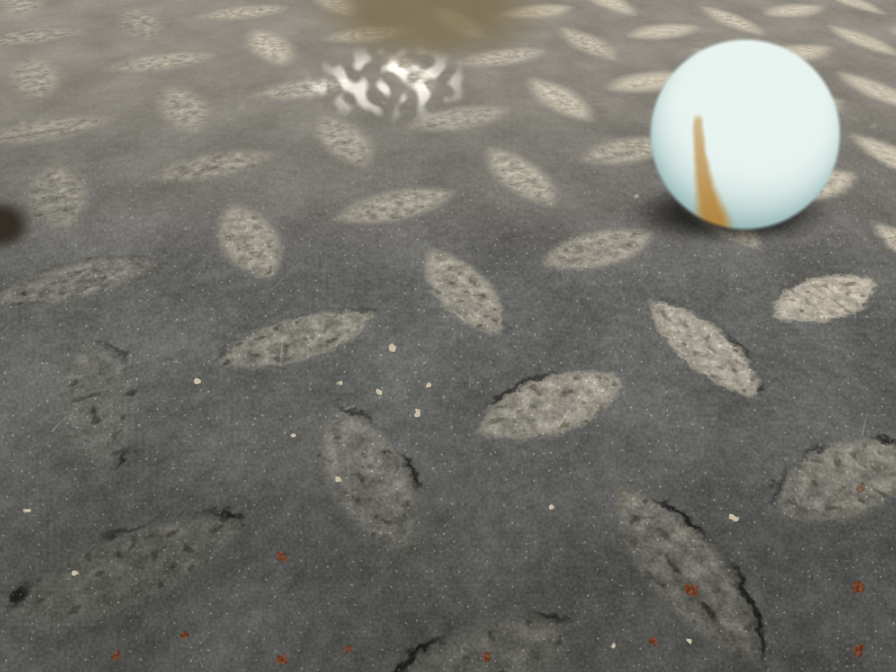
This texture is drawn by a WebGL 1 fragment shader. Its source:

```glsl
precision highp float;
// Worn rubber tread mat seen in perspective, with crossed lens-shaped studs and a pale stained ball.
uniform vec2 u_resolution;

#define STUD_SIZE vec2(0.43, 0.175)
#define STUD_VARIATION 0.32
#define BALL_CENTRE vec2(1.109, 0.2)
#define BALL_RADIUS 0.141
#define MAT_NEAR vec3(0.315, 0.315, 0.305)
#define MAT_FAR vec3(0.57, 0.55, 0.51)
#define STUD_DULL vec3(0.43, 0.425, 0.395)
#define STUD_PALE vec3(0.79, 0.755, 0.68)
#define BALL_LIGHT vec3(0.91, 0.955, 0.94)
#define BALL_SHADE vec3(0.59, 0.72, 0.72)
#define RUST vec3(0.71, 0.50, 0.20)
#define SCRATCHES 16

float hash(vec2 p) {
  return fract(sin(dot(p, vec2(127.1, 311.7))) * 43758.55);
}

vec2 gradient(vec2 cell) {
  float a = 6.2832 * hash(cell);
  return vec2(cos(a), sin(a));
}

float noise(vec2 p) {
  vec2 i = floor(p), f = p - i;
  vec2 u = f * f * f * (f * (f * 6.0 - 15.0) + 10.0);
  vec2 e = vec2(1.0, 0.0);
  float low = mix(dot(gradient(i), f), dot(gradient(i + e), f - e), u.x);
  float high = mix(dot(gradient(i + e.yx), f - e.yx), dot(gradient(i + 1.0), f - 1.0), u.x);
  return mix(low, high, u.y);
}

float fbm(vec2 p) {
  float sum = 0.0, amp = 0.6;
  for (int k = 0; k < 4; k++) {
    sum += amp * noise(p);
    p = mat2(1.6, 1.2, -1.2, 1.6) * p + 7.3;
    amp *= 0.55;
  }
  return sum;
}

// Canvas to stud grid: inverse of the perspective projection.
vec2 toGrid(vec2 q) {
  vec2 along = vec2(0.3125, -0.0295) - 0.1 * q;
  vec2 toward = vec2(0.0122, 0.0877) + 0.165 * q;
  vec2 r = q - vec2(0.4444, 0.5035);
  float det = along.x * toward.y - toward.x * along.y;
  return vec2(r.x * toward.y - toward.x * r.y, along.x * r.y - r.x * along.y) / det;
}

// Sparse round specks, at most one in each cell.
float specks(vec2 p, float density, float chance, float size) {
  p *= density;
  vec2 cell = floor(p);
  vec2 offset = vec2(hash(cell + 3.1), hash(cell + 8.7)) * 0.6 + 0.2;
  float radius = size * (0.4 + 0.6 * hash(cell + 5.2));
  float edge = 1.2 * density / u_resolution.y;
  float dist = length(p - cell - offset) + 0.08 * noise(p * 9.0);
  return step(hash(cell), chance) * (1.0 - smoothstep(radius - edge, radius + edge, dist));
}

float scratches(vec2 q) {
  float sum = 0.0;
  for (int k = 0; k < SCRATCHES; k++) {
    vec2 id = vec2(float(k), 4.0);
    vec2 start = vec2(1.33 * hash(id), 0.4 + 0.42 * hash(id + 1.3));
    float a = 2.4 * hash(id + 2.6) - 1.5;
    vec2 dir = vec2(cos(a), sin(a)) * (0.05 + 0.13 * hash(id + 4.2));
    float t = clamp(dot(q - start, dir) / dot(dir, dir), 0.0, 1.0);
    float dist = length(q - start - t * dir + 0.004 * sin(3.0 * t));
    sum += (1.0 - smoothstep(0.0005, 0.0025, dist)) * (1.0 - t) * hash(id + 6.0);
  }
  return sum;
}

float blob(vec2 q, vec2 centre, vec2 radius) {
  return 1.0 - smoothstep(0.35, 1.0, length((q - centre) / radius));
}

vec3 mat(vec2 q) {
  vec2 g = toGrid(q);
  float focus = smoothstep(0.05, 0.5, q.y);
  float broad = fbm(g * 1.7), grain = fbm(g * 13.0), fine = noise(q * 190.0);

  // Base rubber, hazy in the distance and shaded at the front
  vec3 col = mix(MAT_FAR, MAT_NEAR + 0.075, smoothstep(0.0, 0.5, q.y));
  col = mix(col, MAT_NEAR, smoothstep(0.6, 0.86, q.y + 0.04 * broad));
  col += 0.1 * broad + (0.08 * grain + 0.06 * fine) * (0.25 + 0.75 * focus);

  // Studs turn by a right angle from cell to cell
  vec2 cell = floor(g + 0.5), c = g - cell;
  vec2 local = mod(cell.x + cell.y, 2.0) < 0.5 ? vec2(c.x, -c.y) : c.yx;
  vec2 s = abs(local) / STUD_SIZE;
  float d = (pow(s.y, 1.35) + s.x * s.x - 1.0) * 0.1 + 0.055 * grain;
  float soft = mix(0.075, 0.016, focus);
  float stud = 1.0 - smoothstep(-soft, soft, d);
  float pale = 0.6 - 1.1 * (q.y - 0.35) + 0.5 * (q.x - 0.7);
  pale += STUD_VARIATION * (hash(cell + 20.0) - 0.5) + 0.35 * grain;
  vec3 studCol = mix(STUD_DULL, STUD_PALE, clamp(pale, 0.0, 1.0));
  studCol += 0.16 * grain + 0.07 * fine * focus;
  studCol -= 0.16 * smoothstep(0.22, 0.5, noise(g * 17.0 + 4.0)) * focus;
  studCol -= 0.06 * smoothstep(0.65, 0.9, q.y);
  col = mix(col, studCol, stud * (0.62 + 0.33 * clamp(pale, 0.0, 1.0)));

  // Torn dark crevice on one side of each stud
  float crevice = exp(-pow((d - 0.012) / 0.013, 2.0)) * smoothstep(0.0, 0.06, local.y);
  crevice *= smoothstep(-0.15, 0.25, noise(g * 3.1 + 9.0)) * smoothstep(0.3, 0.75, q.y);
  col *= 1.0 - 0.62 * crevice;

  // Scratches, pale grit and earthy crumbs
  col += 0.13 * scratches(q) * focus;
  col += specks(q, 75.0, 0.28, 0.1) * 0.2 * focus;
  col = mix(col, vec3(0.79, 0.74, 0.65), specks(q + 2.0, 15.0, 0.07, 0.09) * focus);
  float crumbs = specks(q + 5.0, 13.0, 0.16, 0.13) * smoothstep(0.65, 0.8, q.y);
  col = mix(col, vec3(0.43, 0.25, 0.17) + 0.15 * fine, crumbs);

  // Wet patches and the broken glint beside them
  col = mix(col, vec3(0.49, 0.44, 0.32), 0.8 * blob(q, vec2(0.64, 0.01), vec2(0.21, 0.1)));
  col = mix(col, vec3(0.2, 0.18, 0.15), blob(q, vec2(0.0, 0.335), vec2(0.055, 0.045)));
  float glint = blob(q, vec2(0.58, 0.125), vec2(0.15, 0.065));
  col += 0.4 * glint * smoothstep(-0.1, 0.35, noise(q * 42.0));
  return col;
}

vec3 ball(vec2 b) {
  float light = dot(vec3(b, sqrt(max(0.0, 1.0 - dot(b, b)))), vec3(0.12, -0.5, 0.86));
  vec3 col = mix(BALL_SHADE, BALL_LIGHT, smoothstep(-0.45, 0.72, light));
  // Rust run widening toward the ground
  float t = clamp((b.y + 0.2) / 1.1, 0.0, 1.0);
  float x = abs(b.x + 0.5 - 0.17 * t * t + 0.015 * noise(b * 8.0));
  float width = 0.045 + 0.17 * t * t;
  float stain = (1.0 - smoothstep(0.3 * width, width + 0.03, x)) * smoothstep(-0.24, -0.13, b.y);
  return mix(col, RUST, stain * (0.5 + 0.4 * t));
}

void main() {
  vec2 q = gl_FragCoord.xy / u_resolution.y;
  q.y = 1.0 - q.y;
  vec3 col = mat(q);

  // Contact shadow, then the slightly defocused ball
  col *= 1.0 - 0.65 * blob(q, BALL_CENTRE + vec2(-0.02, 0.115), vec2(0.17, 0.055));
  vec2 b = (q - BALL_CENTRE) / BALL_RADIUS;
  col = mix(col, ball(b), 1.0 - smoothstep(0.97, 1.03, length(b)));
  gl_FragColor = vec4(clamp(col, 0.0, 1.0), 1.0);
}
```
